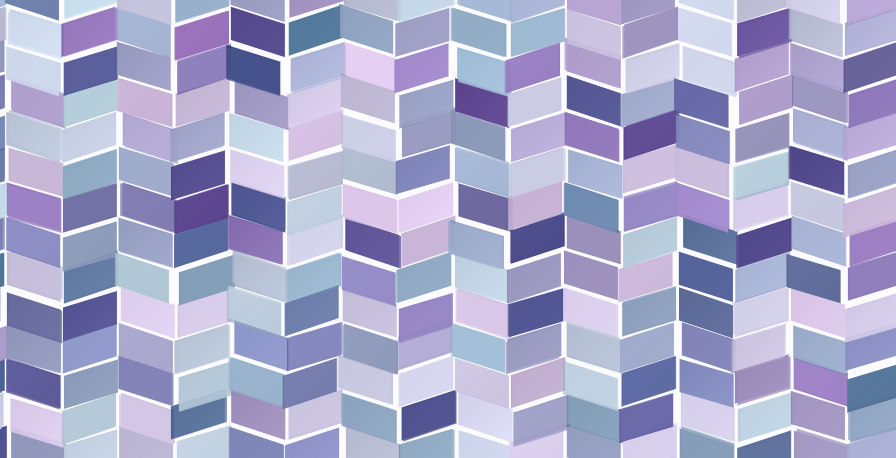
Reproduce this pattern procedurally as a WebGL 2 fragment shader.

```glsl
#version 300 es
precision highp float;

uniform vec2 u_resolution;
out vec4 fragColor;

// Layout, in column widths
const float COLUMNS = 16.0;
const float PITCH = 0.627;              // height of one row
const float SLANT = 0.315;              // rise or fall across one column
const vec2 ORIGIN = vec2(0.104, 0.553); // a peak of the zigzag
const float INSET = 0.019;              // half of the regular gap

// Irregularity
const float SHIFT = 0.085;     // largest displacement of a tile
const float GLAZE_SHIFT = 0.05;
const float SLANT_JITTER = 0.045;
const float GLAZE_ALPHA = 0.82;
const float OVERLAP_DARKENING = 0.5;
const float SHADE_RANGE = 0.13;
const float HUE_RANGE = 0.17;
const float SHEEN = 0.05;

// Colours
const vec3 PAPER = vec3(0.99, 0.99, 1.0);
const vec3 LAVENDER = vec3(0.62, 0.64, 0.78);
const vec3 MIST = vec3(0.77, 0.78, 0.87);
const vec3 SLATE = vec3(0.41, 0.48, 0.65);
const vec3 INDIGO = vec3(0.35, 0.34, 0.59);
const vec3 VIOLET = vec3(0.56, 0.50, 0.74);
const vec3 WARM_AXIS = vec3(0.65, -0.5, 0.05); // teal to purple

// Integer hash: four values in 0..1 for a cell and a seed
vec4 hash4(vec2 cell, uint seed) {
    uvec4 v = uvec4(uint(int(cell.x) + 512), uint(int(cell.y) + 512), seed, seed + 17u);
    v = v * 1664525u + 1013904223u;
    for (int i = 0; i < 2; i++) {
        v.x += v.y * v.w;
        v.y += v.z * v.x;
        v.z += v.x * v.y;
        v.w += v.y * v.z;
        v ^= v >> 16u;
    }
    return vec4(v >> 8u) / 16777216.0;
}

// Weighted choice of colour, varied in shade and hue
vec3 tileColour(vec2 cell) {
    vec4 r = hash4(cell, 3u);
    vec3 c = r.x < 0.29 ? LAVENDER
           : r.x < 0.59 ? MIST
           : r.x < 0.74 ? SLATE
           : r.x < 0.87 ? INDIGO : VIOLET;
    c += (r.y - 0.5) * SHADE_RANGE + (r.z - 0.5) * HUE_RANGE * WARM_AXIS;
    return clamp(c, 0.0, 1.0);
}

// Smooth coverage of a slanted tile
float tileCover(vec2 p, float slope, float inset, float pixel) {
    p.y -= slope * p.x;
    vec2 d = abs(p) - vec2(0.5, 0.5 * PITCH) + inset;
    d.y *= inversesqrt(1.0 + slope * slope);
    return clamp(0.5 - max(d.x, d.y) / pixel, 0.0, 1.0);
}

// Mostly small offsets with a few large ones
vec2 unevenOffset(vec2 r) {
    vec2 s = r * 2.0 - 1.0;
    return s * abs(s);
}

void main() {
    float pixel = COLUMNS / u_resolution.x;
    vec2 p = gl_FragCoord.xy * pixel - ORIGIN;
    float column = floor(p.x);
    vec3 paint = PAPER;

    // Paint nearby tiles in one fixed order so overlaps agree
    for (float i = -1.0; i <= 1.0; i++) {
        float col = column + i;
        float slope = mod(col, 2.0) < 0.5 ? -SLANT : SLANT;
        float x = p.x - col - 0.5;
        float y = p.y + 0.5 * SLANT;
        float row = floor((y - slope * x) / PITCH);

        for (float j = -1.0; j <= 1.0; j++) {
            vec2 cell = vec2(col, row + j);
            vec4 r = hash4(cell, 11u);
            vec4 g = hash4(cell, 29u);
            vec2 q = vec2(x, y - (cell.y + 0.5) * PITCH);
            q -= SHIFT * unevenOffset(r.xy);
            float tilt = slope + (r.z - 0.5) * SLANT_JITTER;
            vec3 tint = tileColour(cell) + SHEEN * (g.w - 0.3) * (q.x - q.y);

            // Base coat darkens whatever it overlaps
            float base = tileCover(q, tilt, INSET, pixel);
            vec3 coat = tint * mix(vec3(1.0), paint, OVERLAP_DARKENING);
            paint = mix(paint, coat, base);

            // Displaced translucent glaze leaves a visible fringe
            vec2 slip = GLAZE_SHIFT * unevenOffset(g.xy);
            float glazeTilt = tilt + (g.z - 0.5) * SLANT_JITTER;
            float glaze = tileCover(q - slip, glazeTilt, INSET * 1.3, pixel);
            paint = mix(paint, tint + 0.015, glaze * GLAZE_ALPHA);
        }
    }

    fragColor = vec4(clamp(paint, 0.0, 1.0), 1.0);
}
```
